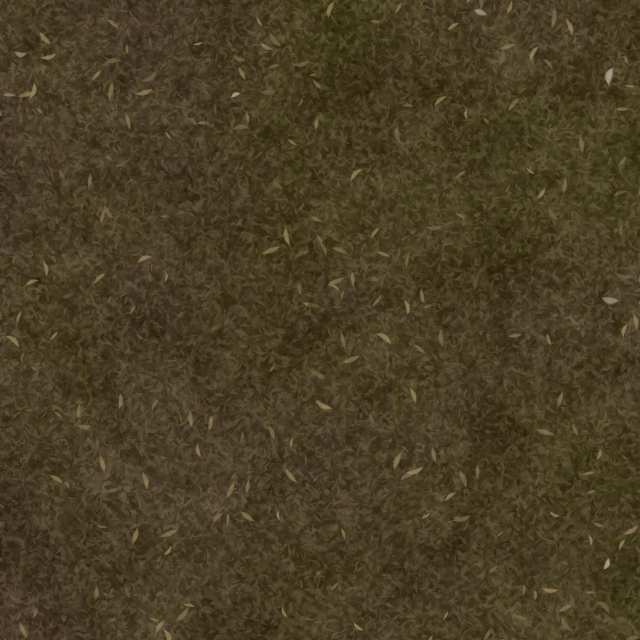
Reproduce this texture procedurally as a Shadertoy shader.

```glsl
// Worn autumn lawn: soft, short blades of dull olive and brown over dark soil.
// Jittered cells scatter the blades in several layers; broad noise drifts their
// tone and hue, then sparse straw and a few pale flecks lie on top.

#define LAYERS 8
#define COARSE_CELLS 36.0
#define FINE_CELLS 78.0
#define CONTRAST 0.72
#define STRAW_SHARE 0.17
#define FLECK_SHARE 0.16
#define GRAIN 0.045
#define SOIL vec3(0.205, 0.160, 0.083)
#define DRY vec3(0.415, 0.363, 0.262)
#define STRAW vec3(0.530, 0.465, 0.315)
#define FLECK vec3(0.660, 0.620, 0.550)

vec3 hash3(vec2 cell, float seed) {
    vec3 p = fract(vec3(cell, seed + 0.7) * vec3(0.1031, 0.1030, 0.0973));
    p += dot(p, p.yxz + 33.33);
    return fract((p.xxy + p.yxx) * p.zyx);
}

float valueNoise(vec2 p, float seed) {
    vec2 i = floor(p), f = fract(p);
    f = f * f * (3.0 - 2.0 * f);
    float low = mix(hash3(i, seed).x, hash3(i + vec2(1, 0), seed).x, f.x);
    float high = mix(hash3(i + vec2(0, 1), seed).x, hash3(i + vec2(1, 1), seed).x, f.x);
    return mix(low, high, f.y);
}

// Three octaves, centred on zero
float drift(vec2 p, float seed) {
    float sum = 0.0, weight = 0.55;
    for (int i = 0; i < 3; i++) {
        sum += weight * (valueNoise(p, seed + float(i)) - 0.5);
        p = mat2(1.6, 1.2, -1.2, 1.6) * p + 7.3;
        weight *= 0.55;
    }
    return sum;
}

// Coverage of a bent, pointed blade with soft edges
float blade(vec2 p, float angle, vec2 size, float bend) {
    float c = cos(angle), s = sin(angle);
    p = vec2(c * p.x + s * p.y, c * p.y - s * p.x) / size;
    p.y += bend * (p.x * p.x - 0.35);
    return smoothstep(0.0, 0.65, 1.0 - p.x * p.x - abs(p.y));
}

// Brown to olive ramp: tone sets lightness, green sets hue
vec3 grassColor(float tone, float green) {
    vec3 tint = mix(vec3(0.008, -0.004, 0.020), vec3(-0.012, 0.010, -0.034), green);
    return mix(SOIL, DRY, tone) + tint;
}

// Lays one jittered grid of blades over the colour below
vec3 grassLayer(vec3 below, vec2 uv, float cells, float seed, float tone, float green) {
    vec2 p = uv * cells + seed * 3.7, home = floor(p);
    for (int y = -1; y <= 1; y++)
    for (int x = -1; x <= 1; x++) {
        vec2 cell = home + vec2(x, y);
        vec3 place = hash3(cell, seed), look = hash3(cell, seed + 31.0);
        vec2 size = vec2(mix(0.40, 0.90, look.x), mix(0.16, 0.34, look.y));
        float cover = blade(p - cell - place.xy, place.z * 6.2832, size, (look.x - 0.65) * 4.0);
        float shade = tone + CONTRAST * (look.z - 0.5);
        float hue = clamp(green + 0.9 * (fract(look.y * 7.0) - 0.5), 0.0, 1.0);
        below = mix(below, grassColor(shade, hue), cover * 0.82);
    }
    return below;
}

// Sparse bright pieces; share is the chance that a cell holds one
vec3 scatter(vec3 below, vec2 uv, float cells, float seed, float share, vec2 size, vec3 color) {
    vec2 p = uv * cells, home = floor(p);
    for (int y = -1; y <= 1; y++)
    for (int x = -1; x <= 1; x++) {
        vec2 cell = home + vec2(x, y);
        vec3 place = hash3(cell, seed), look = hash3(cell, seed + 19.0);
        float cover = blade(p - cell - place.xy, place.z * 6.2832, size * (0.6 + 0.6 * look.y), look.z * 2.0 - 1.0);
        float present = smoothstep(0.0, 0.04, share - look.x);
        below = mix(below, color * (0.82 + 0.3 * look.z), cover * present * 0.85);
    }
    return below;
}

void mainImage(out vec4 fragColor, in vec2 fragCoord) {
    vec2 uv = fragCoord / min(iResolution.x, iResolution.y);

    // Broad patches: greener to the right, browner to the left
    float clump = drift(uv * 9.0, 3.0);
    float green = clamp(0.25 + 0.45 * uv.x + 1.1 * drift(uv * 4.0 + 2.0, 11.0), 0.0, 1.0);
    float tone = 0.34 + 0.38 * clump + 0.22 * (valueNoise(uv * 28.0, 17.0) - 0.5);

    // Soil, then blades from coarse and dark to fine and light
    vec3 color = grassColor(tone - 0.15, green);
    for (int i = 0; i < LAYERS; i++) {
        float height = float(i) / float(LAYERS - 1);
        float cells = mix(COARSE_CELLS, FINE_CELLS, height);
        color = grassLayer(color, uv, cells, float(i) * 5.0 + 1.0, tone + 0.10 * height, green);
    }

    // Straw gathers on the lighter clumps, flecks fall anywhere
    float strawShare = STRAW_SHARE * clamp(0.6 + 2.5 * clump, 0.05, 1.6);
    color = scatter(color, uv, 42.0, 53.0, strawShare, vec2(0.62, 0.20), STRAW);
    color = scatter(color, uv, 7.0, 71.0, FLECK_SHARE, vec2(0.11, 0.055), FLECK);

    // Fine soft grain
    float grain = valueNoise(uv * 190.0, 83.0) + valueNoise(uv * 110.0, 89.0) - 1.0;
    fragColor = vec4(clamp(color + GRAIN * grain, 0.0, 1.0), 1.0);
}
```
